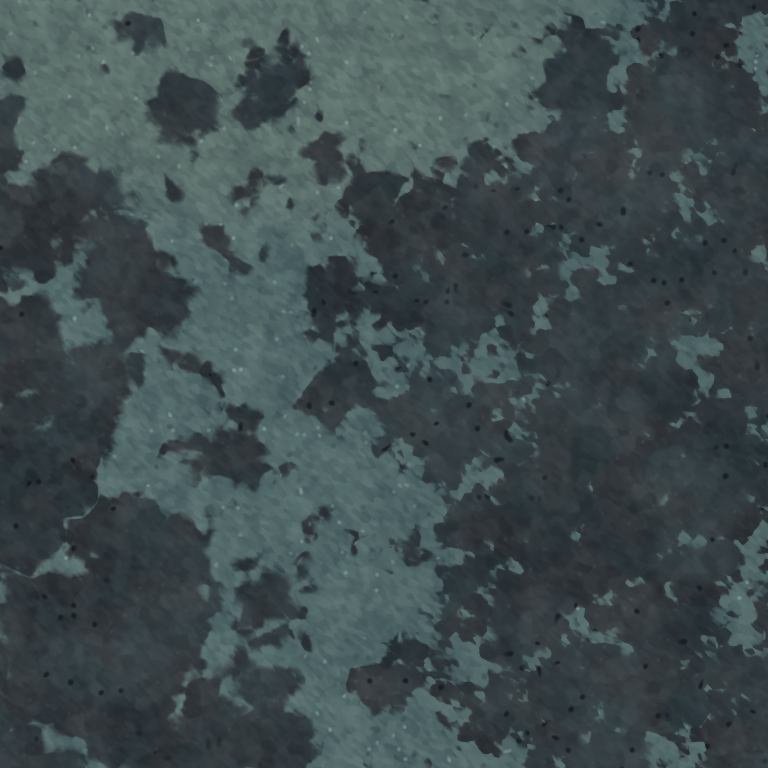
Write a WebGL 1 fragment shader that draws this texture.

```glsl
precision highp float;
uniform vec2 u_resolution;

vec2 hash2(vec2 cell) {
  vec3 q = fract(cell.xyx * vec3(0.1031, 0.1030, 0.0973));
  q += dot(q, q.yzx + 33.33);
  return fract((q.xx + q.yz) * q.zy);
}

// Smooth cellular noise: random tones blended around scattered points
float grain(vec2 p) {
  vec2 cell = floor(p), f = p - cell;
  float sum = 0.0, total = 0.0;
  for (int j = -1; j <= 1; j++) {
    for (int i = -1; i <= 1; i++) {
      vec2 o = vec2(float(i), float(j));
      vec2 d = o + hash2(cell + o) - f;
      float weight = exp(-9.0 * dot(d, d));
      sum += weight * hash2(cell + o + 71.0).x;
      total += weight;
    }
  }
  return sum / total;
}

// Signed distance to dark crystals, which shrink where the rock is pale
float crystals(vec2 p, float pale) {
  vec2 cell = floor(p), f = p - cell;
  float nearest = 2.0;
  for (int j = -1; j <= 1; j++) {
    for (int i = -1; i <= 1; i++) {
      vec2 o = vec2(float(i), float(j));
      float size = hash2(cell + o + 29.0).y;
      float radius = mix(0.82, 0.66 * size - 0.14, pale);
      nearest = min(nearest, length(o + hash2(cell + o) - f) - radius);
    }
  }
  return nearest;
}

// Sparse soft dots, one at most per cell
float specks(vec2 p, float share) {
  vec2 cell = floor(p), h = hash2(cell + 13.0);
  float d = length(p - cell - 0.5 - 0.3 * (h - 0.5));
  return step(1.0 - share, hash2(cell + 157.0).x) * (1.0 - smoothstep(0.1, 0.42, d));
}

void main() {
  vec2 p = gl_FragCoord.xy / u_resolution;
  float coarse = grain(p * 5.0 + 3.0);
  float medium = grain(p * 24.0);
  float small = grain(p * 62.0 + 9.0);
  float fine = grain(p * vec2(125.0, 140.0) + p.yx * 40.0);

  // Pale ground: a broad upper patch and a winding band below it
  float top = 1.0 - smoothstep(0.7, 1.25, length((p - vec2(0.3, 0.95)) / vec2(0.46, 0.24)));
  float bend = p.x - 0.40 + 0.12 * sin(5.0 * p.y - 1.4);
  float band = 1.0 - smoothstep(0.10, 0.27, abs(bend));
  float rough = smoothstep(0.3, 0.7, p.x) * (1.0 - top);
  float pale = max(top, 0.85 * band) + 0.5 * (coarse - 0.5) + 0.2 * rough;
  pale = clamp(pale, 0.0, 1.0);

  // Warped crystal outlines, more frayed on the rough side
  vec2 warp = vec2(medium, grain(p * 24.0 + 40.0)) - 0.5;
  float edge = crystals(p * 11.0 + 0.6 * warp, pale);
  edge += (small - 0.5) * mix(0.15, 0.5, rough) + (fine - 0.5) * mix(0.05, 0.25, rough);
  float ground = smoothstep(-0.07, 0.10, edge);

  // Smooth dark crystals with faint warm and cool patches
  float darkTone = 0.5 + 0.6 * (grain(p * 13.0 + 17.0) - 0.5)
    + 0.5 * (small - 0.5) + 0.3 * (fine - 0.5);
  vec3 dark = mix(vec3(0.15, 0.18, 0.20), vec3(0.24, 0.28, 0.295), darkTone);
  dark += vec3(0.025, -0.004, -0.008) * (medium - 0.4);

  // Granular teal ground, greyer and lighter in the upper patch
  float tealTone = 0.55 + 0.5 * (fine - 0.5) + 0.4 * (small - 0.5)
    + 0.35 * (medium - 0.5) + 0.2 * top - 0.2 * rough;
  vec3 teal = mix(vec3(0.25, 0.335, 0.35), vec3(0.375, 0.465, 0.46), tealTone);
  teal += vec3(0.012, 0.0, -0.015) * top;

  vec3 color = mix(dark, teal, ground);

  // Black pits among the crystals and pale glints on the ground
  float pits = specks(p * 75.0 + warp, 0.06) * smoothstep(0.4, 0.7, coarse + 0.3 * rough);
  color = mix(color, vec3(0.07, 0.09, 0.11), 0.75 * pits * (1.0 - 0.7 * ground));
  float glints = specks(p * 105.0 + warp, 0.035) * (0.15 + 0.85 * ground);
  color = mix(color, vec3(0.58, 0.67, 0.67), 0.6 * glints * (0.4 + 0.6 * medium));

  gl_FragColor = vec4(color, 1.0);
}
```
